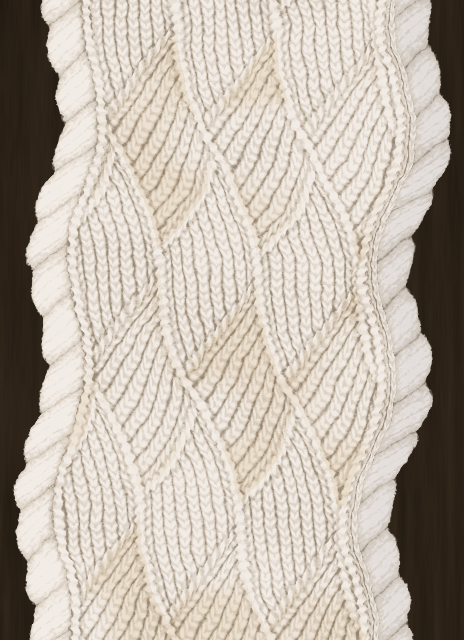
Give the GLSL for this pattern, as a Shadertoy shader.

```glsl
// Cream hand-knitted scarf with a wavy leaf lattice and cabled borders on dark wood

const float TAU = 6.2831853;

float hash(vec2 p) {
    p = fract(p * vec2(0.1031, 0.1130));
    p += dot(p, p.yx + 33.33);
    return fract((p.x + p.y) * p.x * 7.13);
}

float noise(vec2 p) {
    vec2 i = floor(p), f = fract(p);
    f = f * f * (3.0 - 2.0 * f);
    return mix(mix(hash(i), hash(i + vec2(1, 0)), f.x),
               mix(hash(i + vec2(0, 1)), hash(i + vec2(1, 1)), f.x), f.y);
}

float bell(float d, float w) { return exp(-d * d / (w * w)); }

// Column of V-shaped stitches: x counts columns, y counts rows
float stitches(vec2 q) {
    float a = abs(fract(q.x) - 0.5);
    float gap = 1.0 - smoothstep(0.27, 0.5, a);
    float leg = 0.5 + 0.5 * cos(TAU * (q.y + 1.5 * a));
    float crease = 1.0 - 0.18 * bell(a, 0.08);
    return (0.22 + 0.78 * gap) * (0.6 + 0.4 * leg) * crease;
}

// Raised beaded chain with a shadow on both sides
float ridge(float h, float d, float along, float w, float depth) {
    d += 1.3 * sin(TAU * along);
    h *= 1.0 - 0.5 * bell(abs(d) - w * 1.4, w * 0.55);
    float bead = 1.0 - depth * (0.5 - 0.5 * cos(TAU * along));
    return mix(h, bead, 1.0 - smoothstep(w * 0.6, w * 1.15, abs(d)));
}

// Leaves with lengthwise columns alternate with slanted blocks between wavy lines
float panel(vec2 p, out float slanted) {
    float t = (p.y - 0.08 * (p.x - 260.0) - 190.0) / 297.0;
    float u = (p.x - 0.32 * p.y - 12.0 * sin(TAU * t) - 202.0) / 117.0;
    float fu = fract(u);
    float s = fract(t + 0.41 * fu - 0.38 - 0.12 * fu * (1.0 - fu));
    slanted = smoothstep(0.49, 0.51, s);
    float leaf = stitches(vec2(u * 8.0, t * 28.0));
    float block = stitches(vec2(s * 16.0, -fu * 12.0));
    float h = mix(leaf, block, slanted);
    h = ridge(h, (s - 0.5) * 226.0, fu * 10.0, 4.0, 0.6);
    h = ridge(h, (s - round(s)) * 226.0, fu * 11.0, 4.2, 0.3);
    return ridge(h, (u - round(u)) * 112.0, t * 25.0, 4.8, 0.28);
}

// Twisted cord: d runs from the inner to the outer edge
float cable(float d, float width, float twist, float x) {
    float across = clamp(d / width, 0.0, 1.0);
    float lobe = sqrt(abs(sin(TAU * 0.5 * twist)));
    float body = sqrt(max(1.0 - pow(abs(2.0 * across - 1.0), 3.0), 0.0));
    float yarn = stitches(vec2(twist * 4.0, x / 12.0));
    return (0.3 + 0.7 * lobe) * (0.35 + 0.65 * body) * (0.66 + 0.42 * yarn);
}

// Board with faint vertical grain
vec3 wood(vec2 p) {
    float grain = noise(p * vec2(0.12, 0.008)) + 0.5 * noise(p * vec2(0.6, 0.04));
    return vec3(0.17, 0.13, 0.09) * (0.78 + 0.28 * grain);
}

void mainImage(out vec4 fragColor, in vec2 fragCoord) {
    // Canvas units: 558 wide, 768 high, y pointing down
    vec2 uv = fragCoord / iResolution.xy;
    vec2 p = vec2(uv.x, 1.0 - uv.y) * vec2(558.0, 768.0);
    float px = 768.0 / iResolution.y;
    vec3 board = wood(p);

    // Uneven tension of the yarn
    p += 5.0 * (vec2(noise(p * 0.035), noise(p * 0.035 + 40.0)) - 0.5);
    p += 2.4 * (vec2(noise(p * 0.13), noise(p * 0.13 + 70.0)) - 0.5);

    // Swaying edges of the panel
    float left = 112.0 - 0.055 * p.y + 14.0 * cos(TAU * (p.y - 150.0) / 300.0);
    float right = 480.0 - 0.075 * p.y + 18.0 * cos(TAU * (p.y - 165.0) / 300.0);
    float dl = left - p.x, dr = p.x - right;
    float twistL = p.y / 58.0 - dl / 72.0;
    float twistR = p.y / 58.0 + dr / 72.0 + 0.4;
    float widthL = 41.0 + 8.0 * abs(sin(TAU * 0.5 * twistL));
    float widthR = 50.0 + 8.0 * abs(sin(TAU * 0.5 * twistR));

    // Yarn height over panel, margin and cables
    float slanted;
    float h = panel(p, slanted);
    if (dl > 0.0) h = cable(dl, widthL, twistL, p.x);
    if (dr > 0.0) h = stitches(vec2(dr / 8.0, p.y / 12.0)) * 0.9;
    if (dr > 15.0) h = cable(dr - 15.0, widthR - 15.0, twistR, p.x);
    h = ridge(h, dl + 6.0, p.y / 12.0, 4.5, 0.3);
    h = ridge(h, dr + 3.0, p.y / 12.0, 4.5, 0.3);

    // Fibres and soft light
    float border = step(0.0, max(dl, dr));
    h += 0.22 * (noise(p * 0.4) - 0.5) + 0.14 * (noise(p * 0.9) - 0.5);
    h += 0.16 * (noise(p * 0.016) - 0.5) + 0.08 * step(0.0, dl);
    vec3 wool = mix(vec3(0.60, 0.54, 0.47), vec3(0.86, 0.82, 0.77), smoothstep(0.0, 0.48, h));
    wool = mix(wool, vec3(0.95, 0.925, 0.90), smoothstep(0.45, 0.92, h));
    float warm = slanted * (1.0 - border) * smoothstep(0.25, 0.75, noise(p * 0.012 + 9.0));
    wool *= mix(vec3(1.0), vec3(0.97, 0.945, 0.90), warm);
    wool *= mix(vec3(1.0), vec3(0.93, 0.935, 0.95), smoothstep(0.0, 30.0, dr) * uv.x);

    // Fuzzy outline on the board
    float outside = max(dl - widthL, dr - widthR) + 2.0 * (noise(p * 0.5) - 0.5);
    float cover = 1.0 - smoothstep(-px, px, outside);
    fragColor = vec4(mix(board, wool, cover), 1.0);
}
```
